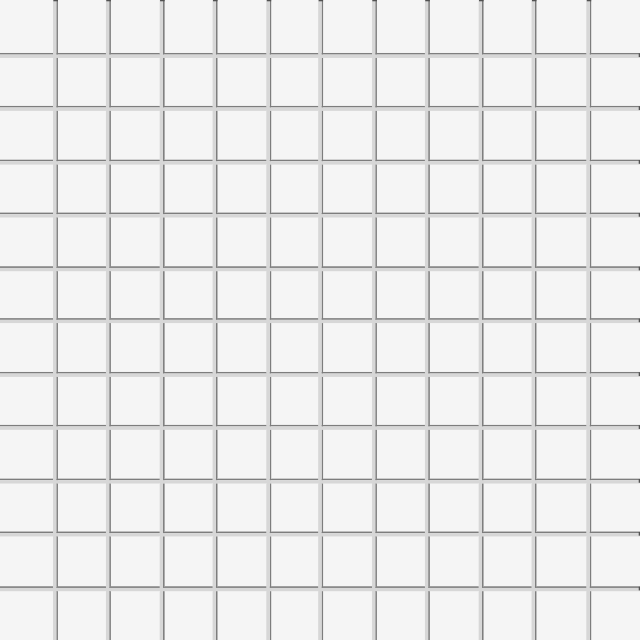
Reproduce this pattern procedurally as a WebGL 1 fragment shader.

```glsl
precision mediump float;
// Pale square tiles with grey grout and a thin shadow on each left and bottom edge.

uniform vec2 u_resolution;

const float TILES = 12.0;        // repeats across and down
const float PITCH = 64.0;        // length units per repeat
const float SEAM_START = -0.4;   // seam position relative to the cell boundary
const float SEAM_WIDTH = 5.9;    // grout plus shadow
const float SHADOW_WIDTH = 1.9;
const float SOFTNESS = 0.7;
const float STUB_LENGTH = 1.6;   // dark seam ends on the top and right borders
const float EVEN_SHIFT = -0.5;   // spacing irregularities
const float MIDDLE_SHIFT = -1.25;

const vec3 TILE_COLOR = vec3(0.961);
const vec3 GROUT_COLOR = vec3(0.845);
const vec3 SHADOW_COLOR = vec3(0.49);
const vec3 STUB_COLOR = vec3(0.32);

// Soft-edged interval from a to b
float band(float d, float a, float b, float blur) {
  return smoothstep(a - blur, a + blur, d) - smoothstep(b - blur, b + blur, d);
}

// Small uneven placement of each seam
float seamShift(float index) {
  float even = 1.0 - mod(index, 2.0);
  float middle = step(5.5, index) * step(index, 10.5);
  return EVEN_SHIFT * even + MIDDLE_SHIFT * middle;
}

// Distance past the start of the nearest seam
float seamCoord(float p, float index) {
  return p - PITCH * index - seamShift(index) - SEAM_START;
}

// Only the seams inside the canvas are drawn
float isInner(float index) {
  return step(0.5, index) * step(index, TILES - 0.5);
}

void main() {
  float extent = TILES * PITCH;
  vec2 uv = gl_FragCoord.xy / u_resolution;
  vec2 p = vec2(uv.x, 1.0 - uv.y) * extent;
  float blur = max(SOFTNESS, 0.5 * extent / u_resolution.y);

  vec2 index = floor(p / PITCH + 0.5);
  vec2 d = vec2(seamCoord(p.x, index.x), seamCoord(p.y, index.y));
  vec2 inner = vec2(isInner(index.x), isInner(index.y));

  // Grout precedes the shadow across, and follows it downward
  float groutEnd = SEAM_WIDTH - SHADOW_WIDTH;
  vec2 grout = inner * vec2(band(d.x, 0.0, groutEnd, blur),
                            band(d.y, SHADOW_WIDTH, SEAM_WIDTH, blur));
  vec2 shadow = inner * vec2(band(d.x, groutEnd, SEAM_WIDTH, blur),
                             band(d.y, 0.0, SHADOW_WIDTH, blur));
  float groutMask = max(grout.x, grout.y);
  float shadowMask = max(shadow.x, shadow.y) * (1.0 - groutMask);

  vec3 color = mix(TILE_COLOR, GROUT_COLOR, groutMask);
  color = mix(color, SHADOW_COLOR, shadowMask);

  // Dark seam ends at the top and right borders
  vec2 seam = inner * vec2(band(d.x, 0.5, SEAM_WIDTH, blur),
                           band(d.y, 0.5, SEAM_WIDTH - 1.0, blur));
  vec2 border = 1.0 - smoothstep(STUB_LENGTH - blur, STUB_LENGTH + blur,
                                 vec2(p.y, extent - p.x));
  float stub = max(seam.x * border.x, seam.y * border.y);
  color = mix(color, STUB_COLOR, stub);

  gl_FragColor = vec4(color, 1.0);
}
```
